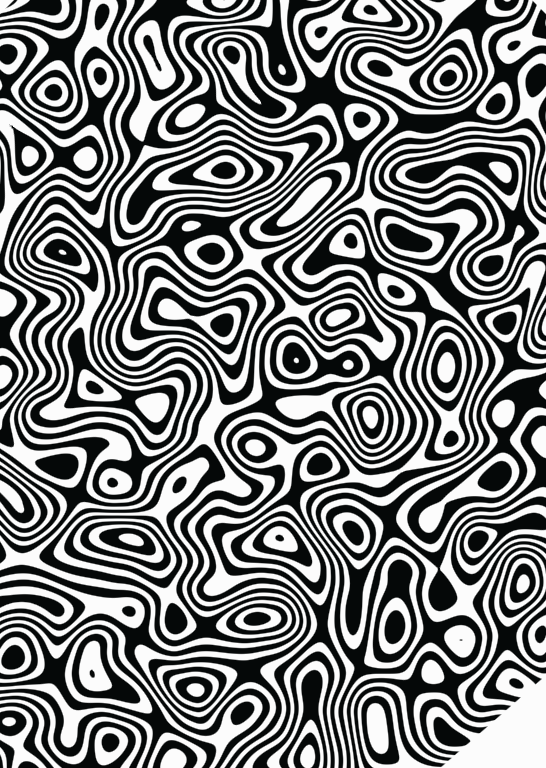
A Shadertoy shader for this pattern:

```glsl
// Black and white contour bands of a smooth random height field, like a
// topographic map: two layers of gradient noise, gently warped, are sliced
// into even bands. The sheet has a clipped lower right and small upper corners.

const vec3 INK = vec3(0.02, 0.03, 0.03);
const vec3 PAPER = vec3(0.99);
const float CELLS = 7.4;          // noise cells across the canvas width
const float BANDS = 7.0;          // ink bands per unit of height
const float INK_SHARE = 0.525;    // part of each band that is ink
const float BROAD_SCALE = 0.43;   // frequency of the broad layer
const float BROAD_AMOUNT = 0.55;  // strength of the broad layer
const float WARP = 0.22;          // bending of the field, in cells
const float EDGE_PIXELS = 1.3;    // width of the smoothed edges
const vec2 LARGE_CUT = vec2(0.194, 0.170);
const float SMALL_CUT = 0.026;

// Unit vector with a random direction for each lattice point
vec2 randomDirection(vec2 cell) {
    float angle = 6.2831853 * fract(sin(dot(cell, vec2(127.1, 311.7))) * 43758.5453);
    return vec2(cos(angle), sin(angle));
}

float cornerSlope(vec2 cell, vec2 local, vec2 corner) {
    return dot(randomDirection(cell + corner), local - corner);
}

// Gradient noise with quintic blending
float gradientNoise(vec2 p) {
    vec2 cell = floor(p);
    vec2 f = fract(p);
    vec2 blend = f * f * f * (f * (f * 6.0 - 15.0) + 10.0);
    float low = mix(cornerSlope(cell, f, vec2(0.0, 0.0)),
                    cornerSlope(cell, f, vec2(1.0, 0.0)), blend.x);
    float high = mix(cornerSlope(cell, f, vec2(0.0, 1.0)),
                     cornerSlope(cell, f, vec2(1.0, 1.0)), blend.x);
    return mix(low, high, blend.y);
}

// Height field whose level lines form the bands
float terrain(vec2 p) {
    vec2 bend = vec2(gradientNoise(p * 0.8 + 31.3), gradientNoise(p * 0.8 + 74.9));
    vec2 q = p + WARP * bend;
    return gradientNoise(q + 12.4) + BROAD_AMOUNT * gradientNoise(q * BROAD_SCALE + 53.7);
}

// Signed distance to the clipped corners, positive on the sheet
float sheetDistance(vec2 uv, float height) {
    vec2 fromRight = vec2(1.0 - uv.x, uv.y);
    float large = (dot(fromRight, 1.0 / LARGE_CUT) - 1.0) / length(1.0 / LARGE_CUT);
    float side = min(uv.x, 1.0 - uv.x);
    float small = (side + height - uv.y - SMALL_CUT) * 0.7071;
    return min(large, small);
}

void mainImage(out vec4 fragColor, in vec2 fragCoord) {
    vec2 uv = fragCoord / iResolution.x;
    float pixel = 1.0 / iResolution.x;

    // Slice the height into bands, smoothed by the local slope
    float level = terrain(uv * CELLS) * BANDS;
    float slope = max(length(vec2(dFdx(level), dFdy(level))), 1e-4);
    float toEdge = 0.5 * INK_SHARE - abs(fract(level) - 0.5);
    float ink = clamp(0.5 + toEdge / (slope * EDGE_PIXELS), 0.0, 1.0);

    // Leave the clipped corners blank
    float sheet = sheetDistance(uv, iResolution.y / iResolution.x);
    ink *= clamp(0.5 + sheet / (pixel * EDGE_PIXELS), 0.0, 1.0);

    fragColor = vec4(mix(PAPER, INK, ink), 1.0);
}
```
